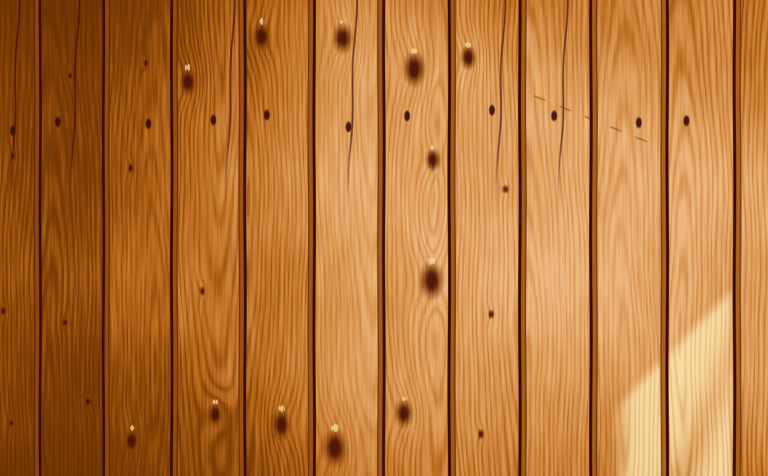
A WebGL 2 fragment shader for this texture:

```glsl
#version 300 es
precision highp float;

uniform vec2 u_resolution;
out vec4 fragColor;

const vec3 GROOVE = vec3(0.22, 0.04, 0.02);
const vec3 UMBER = vec3(0.52, 0.25, 0.02);
const vec3 AMBER = vec3(0.72, 0.41, 0.11);
const vec3 TAN = vec3(0.84, 0.56, 0.29);
const vec3 PALE = vec3(0.91, 0.69, 0.46);
const vec3 SUN = vec3(0.98, 0.89, 0.67);
const float BOARDS_ACROSS = 11.0;
const int KNOT_SLOTS = 4;

float hash(vec2 p) {
    return fract(sin(dot(p, vec2(127.1, 311.7))) * 43758.5);
}

// Cellular noise: distance to the nearest scattered point
float cells(vec2 p) {
    vec2 base = floor(p);
    float nearest = 2.0;
    for (int y = -1; y <= 1; y++)
        for (int x = -1; x <= 1; x++) {
            vec2 cell = base + vec2(x, y);
            vec2 point = cell + vec2(hash(cell), hash(cell + 37.0));
            nearest = min(nearest, length(p - point));
        }
    return nearest;
}

// Soft-edged coverage of a stroke or disc
float cover(float dist, float radius, float blur) {
    return 1.0 - smoothstep(radius - blur, radius + blur, dist);
}

float segmentDistance(vec2 p, vec2 a, vec2 b) {
    vec2 ab = b - a;
    return length(p - a - ab * clamp(dot(p - a, ab) / dot(ab, ab), 0.0, 1.0));
}

// Boards widen slightly to the right; grooves lie at whole numbers
float boardCoord(float x) {
    const float first = 0.0495, width = 0.0879, growth = 0.00031;
    return (sqrt(width * width + 4.0 * growth * (x - first)) - width) / (2.0 * growth);
}

// Knot centre (xy) and radius (z); large knots gather on the middle boards
vec3 knotAt(float id, float slot, float boardHeight) {
    vec2 key = vec2(id, slot);
    float chance = hash(key + 5.3);
    float crowd = 1.0 - smoothstep(1.0, 4.0, abs(id - 3.5));
    float radius = chance < 0.55 * crowd ? mix(0.07, 0.14, hash(key + 9.1))
                 : chance < 0.6 ? 0.035 * (1.0 - step(7.0, id)) : 0.0;
    float y = (slot + 0.15 + 0.7 * hash(key + 2.7)) * boardHeight / float(KNOT_SLOTS);
    return vec3(mix(0.2, 0.8, hash(key + 7.9)), y, radius);
}

// Growth rings cut lengthwise, as long nested arches
float ringField(vec2 q, float id, float boardHeight) {
    float heart = hash(vec2(id, 1.0)) * 1.4 - 0.2;
    float rise = q.y - boardHeight * hash(vec2(id, 2.0));
    float sway = 0.03 * sin(q.y * 1.3 + id * 2.0) + 0.012 * sin(q.y * 3.1 + q.x * 4.0 + id * 5.0);
    return length(vec2(q.x - heart + sway, rise * 0.07));
}

// Four-step wood ramp, tone from 0 to 3
vec3 woodColor(float tone) {
    vec3 c = mix(UMBER * 0.8, UMBER, clamp(tone + 1.0, 0.0, 1.0));
    c = mix(c, AMBER, clamp(tone, 0.0, 1.0));
    c = mix(c, TAN, clamp(tone - 1.0, 0.0, 1.0));
    return mix(c, PALE, clamp(tone - 2.0, 0.0, 1.2));
}

// Diagonal patch of sunlight in the lower right
float sunlight(vec2 p) {
    float patch_ = smoothstep(-0.008, 0.02, p.x - 0.706 - p.y);
    patch_ *= smoothstep(0.79, 0.83, p.x) * (1.0 - smoothstep(0.945, 0.962, p.x));
    float dim = exp(-pow((p.x - 0.4 * p.y - 0.89) / 0.022, 2.0));
    return patch_ * (0.92 - 0.5 * dim);
}

void main() {
    vec2 p = gl_FragCoord.xy / u_resolution.x;
    float pixel = 1.0 / u_resolution.x;
    float height = u_resolution.y / u_resolution.x;
    float boardHeight = height * BOARDS_ACROSS;
    float blur = pixel * BOARDS_ACROSS;
    float k = boardCoord(p.x);
    float id = floor(k);
    vec2 q = vec2(k - id, p.y * BOARDS_ACROSS);

    // Knots bend the rings and leave dark cores, halos and pale chips
    float fibre = cells(vec2(q.x * 26.0, q.y * 1.4) + id * 17.0);
    float rings = ringField(q, id, boardHeight);
    float core = 0.0, halo = 0.0, chip = 0.0;
    for (int i = 0; i < KNOT_SLOTS; i++) {
        vec3 knot = knotAt(id, float(i), boardHeight);
        if (knot.z <= 0.0) continue;
        vec2 offset = q - knot.xy;
        float d = length(offset * vec2(1.0, 0.65));
        float ragged = d + 0.02 * (fibre - 0.5);
        rings += 1.3 * knot.z * exp(-d * d / (7.0 * knot.z * knot.z));
        halo = max(halo, cover(ragged, knot.z * 1.2, 0.4 * knot.z));
        core = max(core, cover(ragged, knot.z * 0.7, 0.3 * knot.z + blur * 0.5));
        vec2 above = offset - vec2(0.0, 2.1 * knot.z);
        chip = max(chip, step(0.06, knot.z) * cover(length(above) + 0.06 * (fibre - 0.5), knot.z * 0.3, blur));
    }

    // Broad light, stains and grain
    float grain = pow(0.5 + 0.5 * sin(rings * 95.0 + 0.8 * sin(rings * 31.0)), 2.0);
    float stain = sin(q.x * 3.0 + id * 4.0 + sin(q.y)) * sin(q.y * 0.9 + id * 3.0) + 0.5 * sin(q.y * 2.3 + q.x * 2.0 + id);
    float fall = p.y / height - 0.52;
    float tone = 0.25 + 2.75 * smoothstep(0.0, 0.62, p.x) - 4.2 * fall * fall;
    tone -= 0.7 * smoothstep(0.8, 1.05, p.x) * smoothstep(0.25, 0.6, p.y);
    tone += 0.25 * stain + 0.5 * (hash(vec2(id, 4.0)) - 0.5) + 0.8 * (fibre - 0.42);
    tone -= grain * mix(0.45, 0.85, hash(vec2(id, 6.0)));
    vec3 color = mix(woodColor(tone), SUN, sunlight(p) * (0.95 - 0.25 * grain));
    color = mix(color, UMBER, 0.65 * halo);
    color = mix(color, GROOVE * 1.2, 0.85 * core);
    color = mix(color, SUN, 0.7 * chip);

    // Row of nail holes, long checks and a faint scratch
    float nailY = mix(0.735, 0.765, p.x) + 0.04 * (hash(vec2(id, 8.0)) - 0.5);
    vec2 nail = q - vec2(mix(0.25, 0.75, hash(vec2(id, 3.0))), nailY * boardHeight);
    color = mix(color, GROOVE, 0.9 * cover(length(nail * vec2(1.0, 0.55)), 0.04, blur));
    float crackX = mix(0.3, 0.9, hash(vec2(id, 11.0))) + 0.04 * (q.y - 5.0) + 0.015 * sin(q.y * 4.0);
    float crack = step(0.7, hash(vec2(id, 12.0))) * smoothstep(3.8, 5.0, q.y);
    color = mix(color, GROOVE, 0.7 * crack * cover(abs(q.x - crackX), 0.012, blur));
    float scratch = segmentDistance(p, vec2(0.69, 0.497), vec2(0.846, 0.434));
    color = mix(color, UMBER, smoothstep(-0.2, 0.6, sin(p.x * 190.0)) * 0.6 * cover(scratch, 0.001, pixel));

    // Grooves: rounded lip, one deep shadow and one thin edge
    float groove = round(k);
    float d = (k - groove) / BOARDS_ACROSS;
    float side = hash(vec2(groove, 21.0)) < 0.5 ? -1.0 : 1.0;
    d += 0.0004 * sin(p.y * 23.0 + groove * 4.0);
    vec3 lip = mix(UMBER, AMBER, 0.2 + 0.5 * p.x);
    color = mix(color, lip, 0.9 * cover(abs(d), 0.005, pixel));
    color = mix(color, GROOVE, 0.6 * cover(abs(d + side * 0.0045), 0.0007, pixel));
    color = mix(color, GROOVE, cover(abs(d - side * 0.003), 0.0018, pixel * 0.8));

    fragColor = vec4(color, 1.0);
}
```
